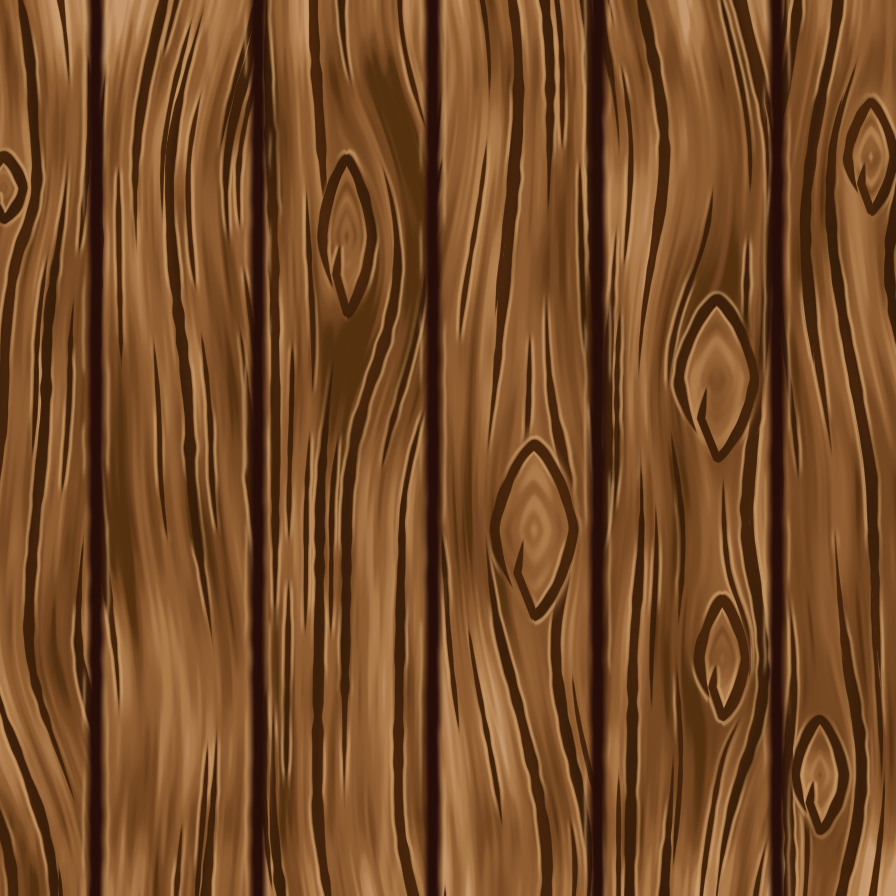
Reproduce this texture procedurally as a WebGL 2 fragment shader.

```glsl
#version 300 es
precision highp float;
uniform vec2 u_resolution;
out vec4 outColor;

const float SEAMS[5] = float[5](0.107, 0.288, 0.483, 0.667, 0.867);
// Knots: centre xy, radii zw
const vec4 KNOTS[7] = vec4[7](
    vec4(0.387, 0.736, 0.028, 0.085), vec4(0.596, 0.408, 0.044, 0.095),
    vec4(0.800, 0.577, 0.042, 0.088), vec4(0.806, 0.265, 0.026, 0.064),
    vec4(0.972, 0.825, 0.026, 0.060), vec4(0.915, 0.135, 0.027, 0.062),
    vec4(0.004, 0.790, 0.022, 0.035));
const vec3 WOOD[5] = vec3[5](
    vec3(0.33, 0.19, 0.06), vec3(0.46, 0.28, 0.13), vec3(0.56, 0.36, 0.19),
    vec3(0.67, 0.47, 0.28), vec3(0.77, 0.59, 0.42));
const vec3 GROOVE = vec3(0.25, 0.13, 0.04);
const vec3 SEAM = vec3(0.15, 0.05, 0.03);
const vec3 RIM = vec3(0.80, 0.62, 0.42);

float hash(vec2 p) {
    vec3 q = fract(p.xyx * vec3(0.1031, 0.1030, 0.0973));
    q += dot(q, q.yzx + 33.33);
    return fract((q.x + q.y) * q.z);
}

float noise(vec2 p) {
    vec2 i = floor(p), f = fract(p);
    f = f * f * (3.0 - 2.0 * f);
    return mix(mix(hash(i), hash(i + vec2(1, 0)), f.x),
               mix(hash(i + vec2(0, 1)), hash(i + vec2(1, 1)), f.x), f.y);
}

float plankIndex(float x) {
    float n = 0.0;
    for (int i = 0; i < 5; i++) n += step(SEAMS[i], x);
    return n;
}

float seamDistance(float x) {
    float d = 1.0;
    for (int i = 0; i < 5; i++) d = min(d, abs(x - SEAMS[i]));
    return d;
}

// Across-grain coordinate: meanders per plank and parts around knots
float grain(vec2 p, float plank) {
    float u = p.x + 0.085 * (noise(vec2(p.x * 3.0, p.y * 3.4) + plank * 17.3) - 0.5);
    for (int i = 0; i < 7; i++) {
        vec2 q = (p - KNOTS[i].xy) / KNOTS[i].zw;
        float same = 1.0 - step(0.5, abs(plankIndex(KNOTS[i].x) - plank));
        u -= same * (p.x - KNOTS[i].x) * exp(-0.42 * dot(q, q));
    }
    return u;
}

// Carved line: x = dark body, y = pale rim
vec2 carve(float d, float w, float aa) {
    float body = 1.0 - smoothstep(w - aa, w + aa, d);
    float r = (d - w - 0.0025) / 0.0018;
    return vec2(body, exp(-r * r)) * smoothstep(0.0002, 0.0012, w);
}

// Tapered grooves that follow the grain in lanes
vec2 grooves(float u, float slope, float y, float seed, vec3 size, float density, float aa) {
    float lane = floor(u / size.x);
    float h = hash(vec2(lane + 31.0, seed));
    float run = y / size.z + h * 7.0;
    float s = fract(run);
    float present = step(hash(vec2(lane + 57.0, floor(run) + seed * 3.0)), density);
    float taper = smoothstep(0.0, 0.3, s) * smoothstep(1.0, 0.7, s);
    float w = size.y * present * taper * (0.8 + 0.4 * noise(vec2(y * 60.0, lane)));
    float d = abs(fract(u / size.x) - 0.5 + (h - 0.5) * 0.4) * size.x / slope;
    return carve(d, w, aa);
}

float segment(vec2 p, vec2 a, vec2 b) {
    vec2 v = b - a;
    return length(p - a - v * clamp(dot(p - a, v) / dot(v, v), 0.0, 1.0));
}

// Pointed radius of a knot, 1 on its outline
float knotRadius(vec2 q) {
    vec2 k = pow(abs(q) + 1e-4, vec2(1.4));
    return pow(k.x + k.y, 1.0 / 1.4);
}

// Open pointed ring ending in an inward hook
vec2 knotLine(vec2 p, vec4 knot, float aa) {
    vec2 q = (p - knot.xy) / knot.zw;
    float m = knotRadius(q);
    vec2 slope = pow((abs(q) + 1e-4) / m, vec2(0.4)) / knot.zw;
    float turn = fract(atan(-q.x, -q.y) / 6.28318);
    float w = 0.0055 * smoothstep(0.07, 0.25, turn) * (0.8 + 0.4 * noise(p * 60.0));
    vec2 ring = carve(abs(m - 1.0) / length(slope), w, aa);
    vec2 foot = vec2(0.0, -1.0) * knot.zw, bend = vec2(-0.42, -0.5) * knot.zw;
    vec2 tip = vec2(-0.25, -0.05) * knot.zw;
    float hook = min(segment(p - knot.xy, foot, bend), segment(p - knot.xy, bend, tip));
    return max(ring, carve(hook, 0.0045 * smoothstep(0.0, -0.5, q.y), aa));
}

vec3 woodRamp(float t) {
    float x = clamp(t, 0.0, 0.999) * 4.0;
    int i = int(x);
    return mix(WOOD[i], WOOD[i + 1], smoothstep(0.0, 1.0, fract(x)));
}

void main() {
    vec2 p = gl_FragCoord.xy / u_resolution;
    float aa = 0.8 / u_resolution.y;
    float plank = plankIndex(p.x);
    float u = grain(p, plank);
    float e = 0.001;
    vec2 g = vec2(grain(p + vec2(e, 0), plank), grain(p + vec2(0, e), plank)) - u;
    float slope = max(length(g) / e, 0.35);

    // Brushed fibres and broad stains
    float broad = noise(vec2(u * 22.0, p.y * 5.0) + plank * 9.0);
    float fibre = noise(vec2(u * 85.0, p.y * 7.0 + plank * 5.0));
    float fine = noise(vec2(u * 230.0, p.y * 13.0 + plank * 3.0));
    float tone = 0.38 + 0.65 * (broad - 0.5) + 0.5 * (fibre - 0.5) + 0.3 * (fine - 0.5);

    // Pale ragged plank ends
    float edge = min(p.y, 1.0 - p.y) + 0.07 * (noise(vec2(p.x * 110.0, p.y * 6.0)) - 0.5);
    tone += 0.28 * (1.0 - smoothstep(0.01, 0.09, edge));

    // Long and short grooves
    vec2 line = grooves(u, slope, p.y, plank + 2.0, vec3(0.05, 0.0056, 0.8), 0.75, aa);
    line = max(line, grooves(u + 0.013, slope, p.y, plank + 20.0, vec3(0.03, 0.0026, 0.27), 0.4, aa));

    // Knots replace the grooves inside them
    for (int i = 0; i < 7; i++) {
        if (abs(plankIndex(KNOTS[i].x) - plank) > 0.5) continue;
        vec2 q = (p - KNOTS[i].xy) / KNOTS[i].zw;
        float m = knotRadius(q);
        float inside = 1.0 - smoothstep(0.9, 1.15, m);
        float rings = 0.3 + 0.5 * noise(vec2(m * 6.0, q.y * 1.6 + float(i) * 4.0));
        tone = mix(tone, rings + 0.25 * (fine - 0.5), inside);
        line *= smoothstep(1.05, 1.35, m);
        line = max(line, knotLine(p, KNOTS[i], aa));
    }

    vec3 color = woodRamp(tone);
    float worn = smoothstep(0.25, 0.7, noise(vec2(u * 60.0, p.y * 14.0)));
    color = mix(color, RIM, 0.75 * line.y * worn);
    color = mix(color, GROOVE * (0.85 + 0.3 * fibre), line.x);

    // Seams with soft shadow and lit plank edges
    float d = seamDistance(p.x) + 0.0015 * (noise(vec2(p.y * 45.0, plank)) - 0.5);
    float lit = (d - 0.0135) / 0.002;
    color = mix(color, RIM, 0.5 * exp(-lit * lit) * smoothstep(0.3, 0.7, noise(vec2(plank, p.y * 18.0))));
    color = mix(SEAM, color, smoothstep(0.003, 0.0125, d));
    outColor = vec4(color, 1.0);
}
```
